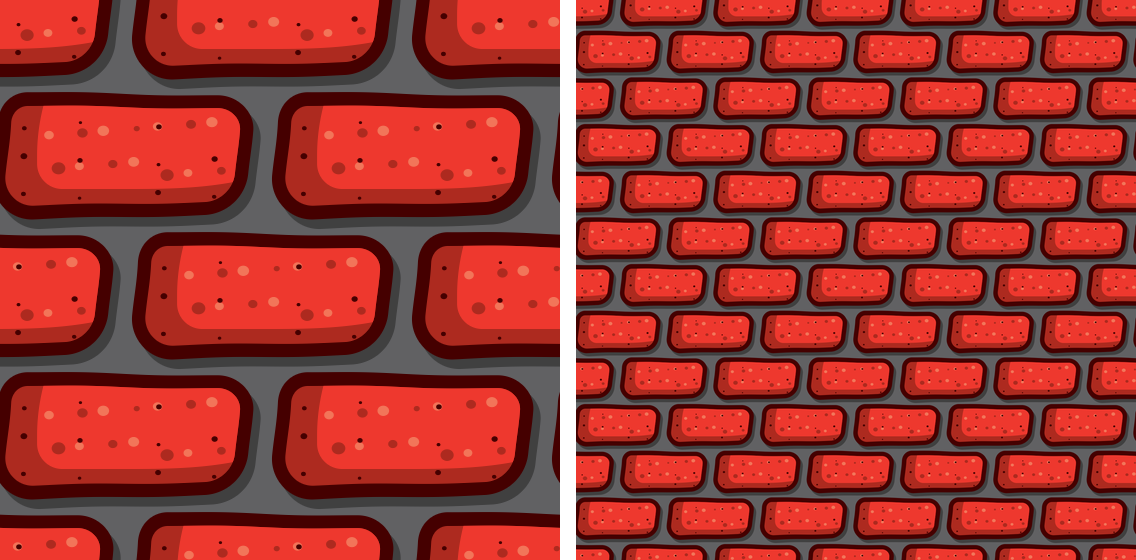
Left, the tile; right, the same tile 3 across and 3 down.
Write a Shadertoy shader that draws this pattern.

```glsl
// Signed distance to a hand-drawn brick, in units of one row height
float brickDistance(vec2 p) {
    // Lean, taper and wobble of the edges
    p = vec2(p.x - 0.07 * p.y - 0.008 * sin(8.0 * p.y),
             p.y * (1.0 + 0.05 * p.x) + 0.005 * sin(6.0 * p.x));
    float radius = p.x > 0.0 ? (p.y > 0.0 ? 0.26 : 0.30)
                             : (p.y > 0.0 ? 0.21 : 0.31);
    vec2 q = abs(p) - vec2(0.914, 0.44) + radius;
    return length(max(q, 0.0)) + min(max(q.x, q.y), 0.0) - radius;
}

// Lit face: open to the top and right, rounded at the lower left
float faceDistance(vec2 p) {
    vec2 rise = max(p, 0.0);
    vec2 q = vec2(-0.61 + 0.36 * rise.y * rise.y,
                  -0.24 + 0.1 * rise.x * rise.x * rise.x) - p + 0.18;
    return length(max(q, 0.0)) + min(max(q.x, q.y), 0.0) - 0.18;
}

float spotDistance(vec2 p, vec2 center, float radius) {
    return length((p - center) * vec2(0.94, 1.06)) - radius;
}

// Even, repeatable scatter around zero
vec2 jitter(float i) {
    return fract(i * vec2(0.755, 0.57)) - 0.5;
}

float fill(float d, float pixel) {
    return clamp(0.5 - d / pixel, 0.0, 1.0);
}

void mainImage(out vec4 fragColor, in vec2 fragCoord) {
    vec2 p = 4.0 * fragCoord / iResolution.xy;
    float pixel = 4.0 / min(iResolution.x, iResolution.y);

    vec3 outline = vec3(0.27, 0.0, 0.0);
    vec3 shade = vec3(0.68, 0.165, 0.12);

    // Running bond: four rows of two bricks, each row shifted by half
    float row = floor(p.y - 0.355);
    p = vec2(mod(p.x - row + 0.125, 2.0) - 1.0, p.y - 0.89 - row);

    // Mortar, shadow, outline and body
    float brick = brickDistance(p);
    float body = fill(brick + 0.095, pixel);
    vec3 color = vec3(0.38, 0.38, 0.39);
    color = mix(color, vec3(0.25), fill(brickDistance(p - vec2(0.052, -0.068)), pixel));
    color = mix(color, outline, fill(brick, pixel));
    color = mix(color, shade, body);
    color = mix(color, vec3(0.935, 0.22, 0.18), body * fill(faceDistance(p), pixel));

    // Light and dark spots, alternating along two loose rows
    for (int i = 0; i < 14; i++) {
        float line = float(i % 2), column = float(i / 2);
        vec2 center = vec2(-0.48 + 0.193 * column, 0.2 - 0.3 * line)
                    + vec2(0.09, 0.11) * jitter(float(i));
        float size = fract(float(i) * 0.618 + 0.3);
        bool dark = mod(line + column, 2.0) > 0.5;
        float radius = dark ? mix(0.02, 0.048, size) : mix(0.028, 0.042, size);
        color = mix(color, dark ? shade : vec3(0.95, 0.46, 0.35),
                    fill(spotDistance(p, center, radius), pixel));
    }

    // Small pits over the whole body
    for (int i = 0; i < 11; i++) {
        vec2 center = vec2(-0.67 + 0.44 * float(i % 4), -0.29 + 0.25 * float(i / 4))
                    + vec2(0.16, 0.07) * jitter(float(i) + 3.0);
        float radius = mix(0.01, 0.023, fract(float(i) * 0.618 + 0.5));
        color = mix(color, outline, fill(spotDistance(p, center, radius), pixel));
    }

    fragColor = vec4(color, 1.0);
}
```
